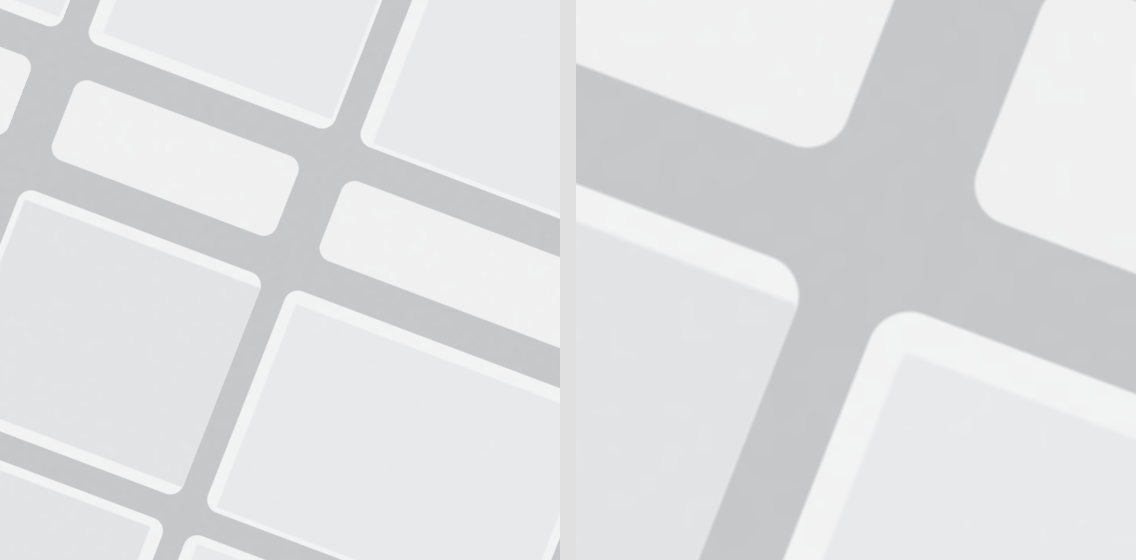
Left: the whole. Right: its middle third, enlarged.
Write a three.js fragment shader that draws this pattern.

```glsl
// Pale city-map blocks between tilted grey streets: four rows of rounded blocks.
// Each row repeats outward from a cross street; its blocks are rounded boxes
// holding an inset panel, with faint hash-based grain in the tones.

varying vec2 vUv;

const vec3 STREET = vec3(0.778, 0.782, 0.788);
const vec3 PAVEMENT = vec3(0.950, 0.951, 0.952);
const vec3 STRIP = vec3(0.941, 0.942, 0.943);
const vec3 PANEL_LIGHT = vec3(0.910, 0.914, 0.920);
const vec3 PANEL_SHADE = vec3(0.885, 0.891, 0.897);

const float ROW_TILT = 0.3595;
const float COLUMN_TILT = 0.3735;
const float BLOCK_RADIUS = 0.025;
const float PANEL_RADIUS = 0.004;

float hash(vec2 p) {
  return fract(sin(dot(p, vec2(127.1, 311.7))) * 43758.5453);
}

float valueNoise(vec2 p) {
  vec2 cell = floor(p);
  vec2 f = fract(p);
  f = f * f * (3.0 - 2.0 * f);
  float low = mix(hash(cell), hash(cell + vec2(1.0, 0.0)), f.x);
  float high = mix(hash(cell + vec2(0.0, 1.0)), hash(cell + 1.0), f.x);
  return mix(low, high, f.y);
}

// Signed distance to a rounded box given by its lower and upper corners.
float roundedBox(vec2 p, vec2 lower, vec2 upper, float radius) {
  vec2 q = abs(p - 0.5 * (lower + upper)) - 0.5 * (upper - lower) + radius;
  return length(max(q, 0.0)) + min(max(q.x, q.y), 0.0) - radius;
}

float coverage(float distance, float softness) {
  return 1.0 - smoothstep(-softness, softness, distance);
}

// Street coordinates: x across the columns, y across the rows.
vec2 toStreets(vec2 p) {
  return vec2(dot(p, vec2(cos(COLUMN_TILT), -sin(COLUMN_TILT))),
              dot(p, vec2(sin(ROW_TILT), cos(ROW_TILT))));
}

// Paints one row. span: bottom, top; joint: cross street centre, its width;
// widths: block width left, right of the joint.
// Insets: near the joint, far from it, bottom, top.
vec3 paintRow(vec3 under, vec2 p, vec2 span, vec2 joint, vec2 widths,
              vec4 insetLeft, vec4 insetRight,
              vec3 rim, vec3 panelLeft, vec3 panelRight, float softness) {
  bool onRight = p.x > joint.x;
  float width = onRight ? widths.y : widths.x;
  vec4 inset = onRight ? insetRight : insetLeft;
  vec3 panel = onRight ? panelRight : panelLeft;

  float away = abs(p.x - joint.x) - 0.5 * joint.y;
  vec2 q = vec2(mod(away, width + joint.y), p.y);
  // Inside the joint itself, keep the distance to the nearest block.
  if (away < 0.0) q.x = away;

  vec2 lower = vec2(0.0, span.x);
  vec2 upper = vec2(width, span.y);
  float block = roundedBox(q, lower, upper, BLOCK_RADIUS);
  float inner = roundedBox(q, lower + inset.xz, upper - inset.yw, PANEL_RADIUS);
  vec3 face = mix(rim, panel, coverage(inner, softness * 1.5));
  return mix(under, face, coverage(block, softness));
}

void main() {
  vec2 p = toStreets(vUv);
  float softness = max(0.0015, fwidth(vUv.x));
  vec3 color = STREET;

  // Upper blocks
  color = paintRow(color, p, vec2(0.922, 1.400), vec2(0.2956, 0.0495), vec2(0.469),
                   vec4(0.007, 0.026, 0.023, 0.013), vec4(0.028, 0.013, 0.009, 0.013),
                   PAVEMENT, PANEL_LIGHT, PANEL_LIGHT, softness);

  // Plain narrow strips
  color = paintRow(color, p, vec2(0.706, 0.858), vec2(0.285, 0.083), vec2(0.428, 0.547),
                   vec4(0.0), vec4(0.0),
                   STRIP, STRIP, STRIP, softness);

  // Large middle blocks
  color = paintRow(color, p, vec2(0.215, 0.639), vec2(0.280, 0.047), vec2(0.462, 0.613),
                   vec4(0.0, 0.012, 0.021, 0.021), vec4(0.022, 0.016, 0.009, 0.025),
                   PAVEMENT, PANEL_SHADE, PANEL_LIGHT, softness);

  // Lower blocks
  color = paintRow(color, p, vec2(-0.300, 0.167), vec2(0.2747, 0.042), vec2(0.462, 0.613),
                   vec4(0.025, 0.013, 0.013, 0.017), vec4(0.022, 0.013, 0.013, 0.016),
                   PAVEMENT, PANEL_SHADE, PANEL_LIGHT, softness);

  // Faint grain
  color += 0.004 * (valueNoise(vUv * 90.0) - 0.5);
  gl_FragColor = vec4(color, 1.0);
}
```
